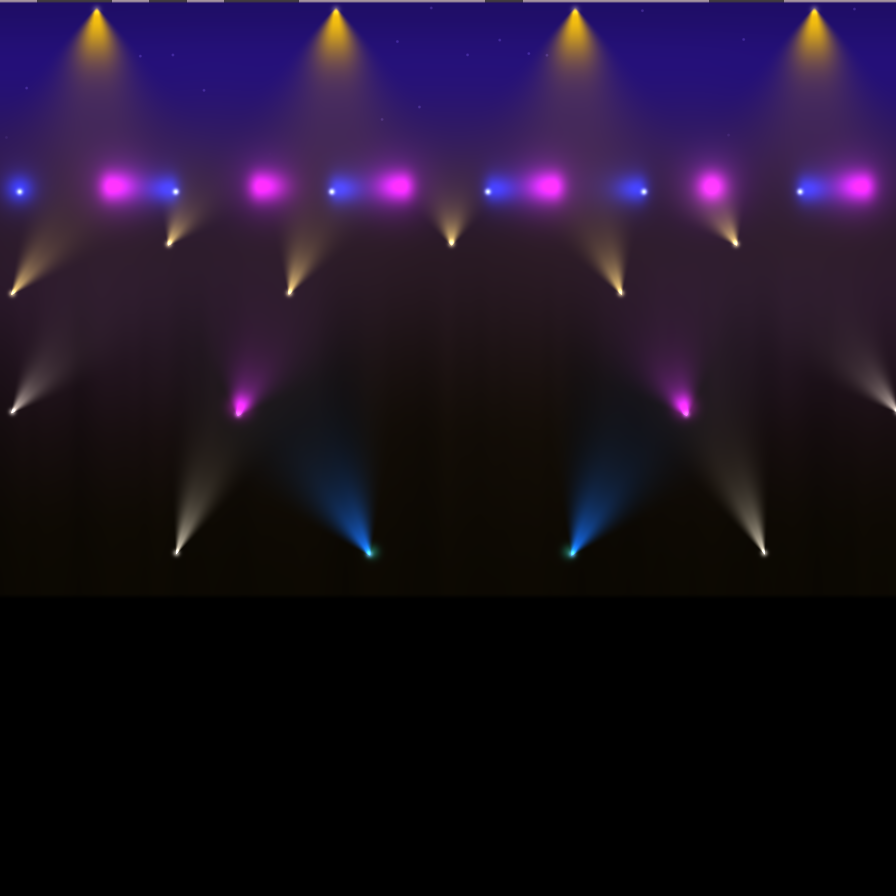
Reproduce this background procedurally as a WebGL 2 fragment shader.

```glsl
#version 300 es
precision highp float;
// A dark stage with a pleated curtain, violet haze and rows of coloured spotlights.
uniform vec2 u_resolution;
out vec4 fragColor;

float hash(vec2 p) {
    return fract(sin(dot(p, vec2(127.1, 311.7))) * 43758.5453);
}

float noise(vec2 p) {
    vec2 i = floor(p), f = fract(p);
    f = f * f * (3.0 - 2.0 * f);
    return mix(mix(hash(i), hash(i + vec2(1, 0)), f.x),
               mix(hash(i + vec2(0, 1)), hash(i + vec2(1, 1)), f.x), f.y);
}

// Cone of light: lean is the tilt from straight up, spread the half angle
vec3 beam(vec2 q, float lean, float spread, float reach, vec3 tint) {
    vec2 axis = vec2(sin(lean), cos(lean));
    float along = dot(q, axis);
    float across = q.x * axis.y - q.y * axis.x;
    float angle = abs(atan(across, along + 0.0001)) / spread;
    float r = length(q);
    float cone = (1.0 - smoothstep(0.15, 1.1, angle)) * smoothstep(0.0, 0.004, along);
    float fade = 0.95 * exp(-r / (reach * 0.35)) + 0.25 * exp(-r / reach);
    vec2 bulb = q - axis * 0.003;
    float tip = exp(-dot(bulb, bulb) / 0.000014);
    return tint * cone * fade + mix(tint, vec3(1), 0.4) * tip * 0.7;
}

// Two beams mirrored about a vertical line
vec3 beamPair(vec2 p, float centre, vec2 lamp, float lean, float spread, float reach, vec3 tint) {
    vec2 q = vec2(p.x - centre, p.y - lamp.y);
    return beam(q + vec2(lamp.x, 0), lean, spread, reach, tint)
         + beam(vec2(lamp.x - q.x, q.y), lean, spread, reach, tint);
}

// Round glow drawn out towards one side
float glow(vec2 q, float side, float size) {
    q.x *= q.x * side > 0.0 ? 0.6 : 1.0 + 0.4 * abs(side);
    return exp(-dot(q, q) / (size * size));
}

vec3 backdrop(vec2 p) {
    vec3 c = mix(vec3(0.045, 0.032, 0.008), vec3(0.065, 0.045, 0.025), smoothstep(0.34, 0.58, p.y));
    c = mix(c, vec3(0.145, 0.09, 0.14), smoothstep(0.50, 0.74, p.y));
    c = mix(c, vec3(0.19, 0.10, 0.32), smoothstep(0.71, 0.85, p.y));
    c = mix(c, vec3(0.14, 0.06, 0.47), smoothstep(0.80, 0.93, p.y));
    c *= 1.0 - 0.15 * smoothstep(0.93, 1.0, p.y);
    // Violet spill at the sides
    float side = smoothstep(0.12, 0.4, abs(p.x - 0.505));
    c += vec3(0.03, 0.01, 0.05) * side * smoothstep(0.40, 0.58, p.y) * (1.0 - smoothstep(0.65, 0.8, p.y));
    // Curtain pleats
    float pleats = noise(vec2(p.x * 34.0, p.y * 2.0)) + 0.4 * noise(vec2(p.x * 80.0, p.y * 3.0));
    c *= 1.0 + (pleats - 0.7) * 0.28 * (1.0 - smoothstep(0.55, 0.75, p.y));
    return c;
}

void main() {
    vec2 p = gl_FragCoord.xy / u_resolution;
    vec3 colour = backdrop(p);

    // Dust specks in the upper air
    vec2 cell = floor(p * 55.0);
    vec2 speck = fract(p * 55.0) - 0.25 - 0.5 * vec2(hash(cell + 3.0), hash(cell + 7.0));
    colour += vec3(0.12, 0.10, 0.16) * step(0.95, hash(cell)) * smoothstep(0.82, 0.88, p.y)
            * (1.0 - smoothstep(0.03, 0.13, length(speck)));

    // Golden lamps pointing down from the rig, covering the blue air
    for (int i = 0; i < 4; i++) {
        vec2 q = vec2(p.x - 0.108 - 0.267 * float(i), 0.989 - p.y);
        float r = length(q);
        float angle = abs(atan(q.x, q.y + 0.004));
        float cone = (1.0 - smoothstep(0.1, 0.78, angle)) * smoothstep(-0.003, 0.004, q.y);
        float core = cone * exp(-pow(r / 0.045, 2.0));
        float haze = cone * exp(-r / 0.10);
        colour = mix(colour, vec3(0.58, 0.40, 0.18), 0.75 * haze);
        colour = mix(colour, vec3(0.95, 0.74, 0.06), min(1.0, core * 1.1));
        colour += vec3(0.3, 0.3, 0.15) * exp(-dot(q, q) / 0.00002);
    }

    // Row of magenta orbs and blue pin lights
    for (int i = 0; i < 6; i++) {
        float k = float(i);
        vec2 q = p - vec2(0.124 + 0.168 * k - 0.013 * pow(sin(k * 0.628), 4.0), 0.792);
        float side = i == 4 ? 0.0 : i < 2 ? 1.0 : -1.0;
        colour = mix(colour, vec3(0.92, 0.16, 0.90), 0.95 * glow(q, side * 0.6, 0.0155));
        colour += vec3(0.20, 0.02, 0.26) * glow(q - vec2(0.008 * side, 0), 0.0, 0.036);
        q = p - vec2(0.022 + 0.1742 * k, 0.786);
        side = i == 0 ? 0.0 : i % 3 == 1 ? -1.0 : 1.0;
        colour += vec3(0.02, 0.10, 0.55) * glow(q - vec2(0.006 * side, 0.003), side, 0.014);
        colour += vec3(0.04, 0.04, 0.22) * glow(q - vec2(0.012 * side, 0.004), side, 0.028);
        colour += vec3(0.7, 0.8, 0.7) * exp(-dot(q, q) / 0.00001);
    }

    // Pale gold beams rising below the row
    vec3 gold = vec3(0.90, 0.80, 0.36);
    colour += beam(p - vec2(0.504, 0.725), 0.0, 0.78, 0.05, gold);
    colour += beamPair(p, 0.505, vec2(0.318, 0.725), 0.50, 0.66, 0.05, gold);
    colour += beamPair(p, 0.508, vec2(0.186, 0.670), 0.34, 0.54, 0.065, gold);
    colour += beam(p - vec2(0.012, 0.670), 0.64, 0.48, 0.07, gold);

    // White, magenta and blue beams from the stage
    vec3 white = vec3(0.82, 0.79, 0.72);
    colour += beamPair(p, 0.508, vec2(0.496, 0.538), 0.68, 0.50, 0.06, white);
    colour += beamPair(p, 0.525, vec2(0.329, 0.380), 0.36, 0.40, 0.09, white);
    colour += beamPair(p, 0.516, vec2(0.251, 0.535), 0.35, 0.80, 0.075, vec3(0.62, 0.08, 0.72));
    vec2 orb = vec2(abs(p.x - 0.516) - 0.248, p.y - 0.546);
    colour += vec3(0.45, 0.04, 0.45) * exp(-dot(orb, orb) / 0.00016);
    colour += beamPair(p, 0.5255, vec2(0.112, 0.379), -0.46, 0.60, 0.11, vec3(0.04, 0.42, 1.0));
    vec2 tip = vec2(abs(p.x - 0.5255) - 0.110, p.y - 0.384);
    colour += vec3(0.05, 0.30, 0.25) * exp(-dot(tip, tip) / 0.00006);

    // Broken light strip along the top, then the black floor
    float strip = step(0.3, hash(vec2(floor(p.x * 24.0), 5.0)));
    colour = mix(colour, vec3(0.65, 0.58, 0.62) * (0.4 + 0.6 * strip), smoothstep(0.996, 0.999, p.y));
    colour *= smoothstep(0.331, 0.338, p.y);
    fragColor = vec4(clamp(colour, 0.0, 1.0), 1.0);
}
```
